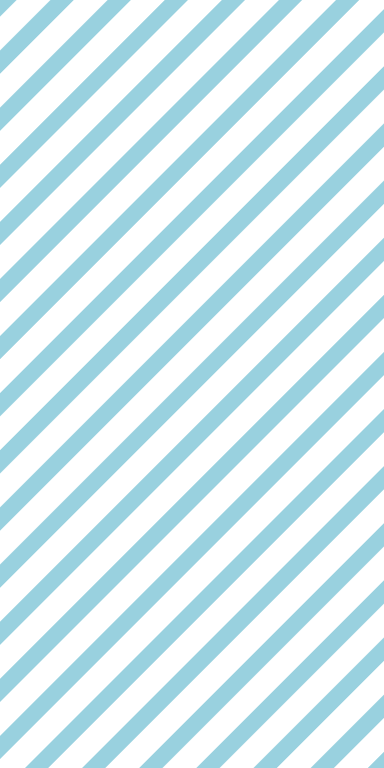
A Shadertoy shader for this pattern:

```glsl
// Even diagonal stripes in pale blue on white, rising to the right at 45 degrees.
// One repeating coordinate runs across the stripes; a distance to the nearest
// stripe centre is turned into smooth coverage about one pixel wide.

const vec3 WHITE = vec3(1.0);
const vec3 PALE_BLUE = vec3(0.60, 0.82, 0.875);

const float STRIPES_ACROSS = 6.723;  // repeats along the canvas width
const float STRIPE_SHARE = 0.407;    // painted part of each repeat
const float FIRST_CENTRE = 0.087;    // stripe centre from the top left, in repeats

// Signed distance to the nearest stripe edge, in repeats; negative inside.
float stripeDistance(float position, float centre, float share) {
    float fromCentre = abs(fract(position - centre + 0.5) - 0.5);
    return fromCentre - 0.5 * share;
}

// Coverage of a shape from its signed distance and the size of a pixel.
float coverage(float dist, float pixel) {
    return clamp(0.5 - dist / pixel, 0.0, 1.0);
}

void mainImage(out vec4 fragColor, in vec2 fragCoord) {
    // Canvas units: width is 1, origin moved to the top left corner
    vec2 p = vec2(fragCoord.x, iResolution.y - fragCoord.y) / iResolution.x;

    // Coordinate across the stripes, and one pixel measured along it
    float position = (p.x + p.y) * STRIPES_ACROSS;
    float pixel = sqrt(2.0) * STRIPES_ACROSS / iResolution.x;

    // Paint the stripes over the ground
    float dist = stripeDistance(position, FIRST_CENTRE, STRIPE_SHARE);
    vec3 colour = mix(WHITE, PALE_BLUE, coverage(dist, pixel));
    fragColor = vec4(colour, 1.0);
}
```
